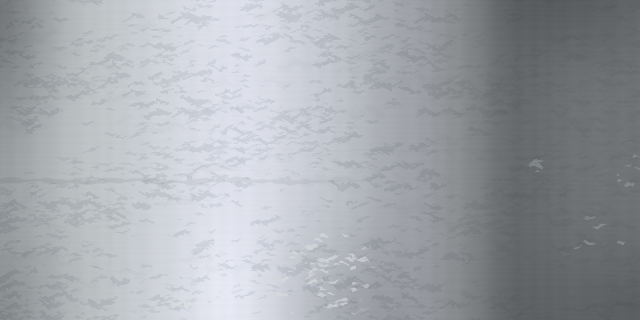
This texture is drawn by a WebGL 1 fragment shader. Its source:

```glsl
precision highp float;
uniform vec2 u_resolution;

float hash(vec2 p) {
  return fract(sin(dot(p, vec2(127.1, 311.7))) * 4375.85);
}

// Horizontal sheen: soft highlight, then a steep fall into shadow
vec3 sheen(float x) {
  vec3 c = mix(vec3(0.62, 0.64, 0.65), vec3(0.75, 0.77, 0.78), smoothstep(-0.03, 0.15, x));
  c = mix(c, vec3(0.865, 0.875, 0.915), smoothstep(0.12, 0.36, x));
  c = mix(c, vec3(0.76, 0.775, 0.805), smoothstep(0.38, 0.54, x));
  c = mix(c, vec3(0.63, 0.64, 0.665), smoothstep(0.50, 0.65, x));
  c = mix(c, vec3(0.54, 0.55, 0.56), smoothstep(0.63, 0.74, x));
  c = mix(c, vec3(0.405, 0.42, 0.43), smoothstep(0.71, 0.81, x));
  return mix(c, vec3(0.44, 0.455, 0.465), smoothstep(0.81, 0.92, x));
}

// Patchy wear built from layered sines
float wear(vec2 p) {
  float s = sin(p.x * 5.1 + 2.3 * sin(p.y * 7.0 + 0.8));
  s += sin(p.y * 17.0 + 1.9 * sin(p.x * 4.3 + 1.0));
  s += 0.7 * sin(p.x * 13.0 - p.y * 21.0 + 2.0);
  return 0.4 + 0.15 * s;
}

// Ragged tilted flakes, one per cell, kept where the local density allows
float flakes(vec2 p, vec2 cell, float seed, float amount) {
  p += cell * vec2(0.16, 0.2) * sin(p.yx * vec2(190.0, 83.0) + seed);
  p.y += cell.y * 0.13 * sin(p.x * 240.0 + 2.0 * sin(p.y * 170.0));
  vec2 id = floor(p / cell);
  float cover = 0.0;
  for (int j = -1; j <= 1; j++) {
    for (int i = -1; i <= 1; i++) {
      vec2 n = id + vec2(float(i), float(j));
      float r = hash(n + seed);
      vec2 center = (n + 0.2 + 0.6 * vec2(hash(n + seed + 3.7), hash(n + seed + 8.1))) * cell;
      vec2 d = (p - center) / cell;
      d.y += d.x * (hash(n + seed + 5.3) - 0.6) * 1.2;
      float size = mix(0.25, 0.85, hash(n + seed + 11.9));
      float edge = length(d * vec2(1.0, 1.9)) - size * 0.8;
      float soft = 0.8 / (u_resolution.y * cell.y);
      float keep = step(r, amount * wear(center));
      cover = max(cover, keep * (1.0 - smoothstep(-soft, soft, edge)));
    }
  }
  return cover;
}

float glow(vec2 p, vec2 center, vec2 radius) {
  vec2 d = (p - center) / radius;
  return exp(-dot(d, d));
}

void main() {
  vec2 uv = gl_FragCoord.xy / u_resolution;
  vec2 p = vec2(uv.x * 2.0, uv.y);

  // Sheen with faint vertical banding
  vec3 color = sheen(uv.x);
  color += 0.004 * sin(uv.x * 210.0 + 2.0 * sin(uv.x * 37.0));

  // Shaded corners and lower edge
  color *= 1.0 - 0.30 * glow(uv, vec2(-0.02, 1.02), vec2(0.10, 0.40));
  color *= 1.0 - 0.14 * glow(uv, vec2(0.0, 0.0), vec2(0.12, 0.30));
  color *= 1.0 - 0.20 * glow(uv, vec2(0.90, 1.05), vec2(0.14, 0.22));
  color *= 1.0 - 0.18 * glow(uv, vec2(1.0, -0.02), vec2(0.22, 0.25));
  color *= 1.0 - 0.13 * glow(uv, vec2(0.55, -0.03), vec2(0.10, 0.28));
  color += 0.04 * glow(uv, vec2(0.35, 0.08), vec2(0.05, 0.25));

  // Brushed grain
  color += 0.003 * sin(p.y * 310.0 + 3.0 * sin(p.x * 3.0 + p.y * 47.0));

  // Worn flakes, denser in a few patches
  float patches = 0.8 + 0.8 * glow(uv, vec2(0.46, 0.73), vec2(0.09, 0.11))
    + 0.6 * glow(uv, vec2(0.27, 0.80), vec2(0.10, 0.10))
    + 0.4 * glow(uv, vec2(0.22, 0.50), vec2(0.15, 0.10));
  float broad = flakes(p, vec2(0.066, 0.029), 1.0, 0.9 * patches);
  float small = flakes(p, vec2(0.036, 0.016), 23.0, 0.85 * patches);
  float haze = flakes(p, vec2(0.15, 0.045), 41.0, 0.8);
  color *= 1.0 - 0.018 * haze;
  float strength = mix(0.065, 0.035, smoothstep(0.6, 0.85, uv.x));
  color *= 1.0 - strength * max(broad, 0.8 * small) * vec3(1.15, 1.0, 0.95);

  // Long horizontal scratch, fading to the right
  float wobble = 0.434 + 0.003 * sin(p.x * 19.0) + 0.002 * sin(p.x * 61.0);
  float width = 0.006 + 0.003 * sin(p.x * 43.0 + sin(p.x * 97.0));
  float scratch = 1.0 - smoothstep(width - 0.002, width + 0.003, abs(p.y - wobble));
  color *= 1.0 - 0.06 * scratch * (1.0 - smoothstep(0.38, 0.64, uv.x));
  float hairline = 1.0 - smoothstep(0.001, 0.005, abs(p.y - 0.53 - 0.002 * sin(p.x * 23.0)));
  color *= 1.0 - 0.02 * hairline * glow(uv, vec2(0.58, 0.53), vec2(0.16, 0.1));

  // Pale chips in scattered groups
  float chipArea = glow(uv, vec2(0.50, 0.15), vec2(0.07, 0.14))
    + glow(uv, vec2(0.30, 0.06), vec2(0.05, 0.06))
    + 0.7 * glow(uv, vec2(0.94, 0.25), vec2(0.06, 0.08))
    + 0.6 * glow(uv, vec2(0.84, 0.49), vec2(0.05, 0.05))
    + 0.5 * glow(uv, vec2(0.98, 0.46), vec2(0.03, 0.10));
  float chips = flakes(p, vec2(0.032, 0.018), 67.0, 0.9 * min(chipArea, 1.0));
  vec3 chipColor = mix(vec3(0.86, 0.87, 0.87), vec3(0.57, 0.59, 0.60), smoothstep(0.55, 0.8, uv.x));
  color = mix(color, chipColor, 0.6 * chips * smoothstep(0.1, 0.4, chipArea));

  gl_FragColor = vec4(color, 1.0);
}
```
